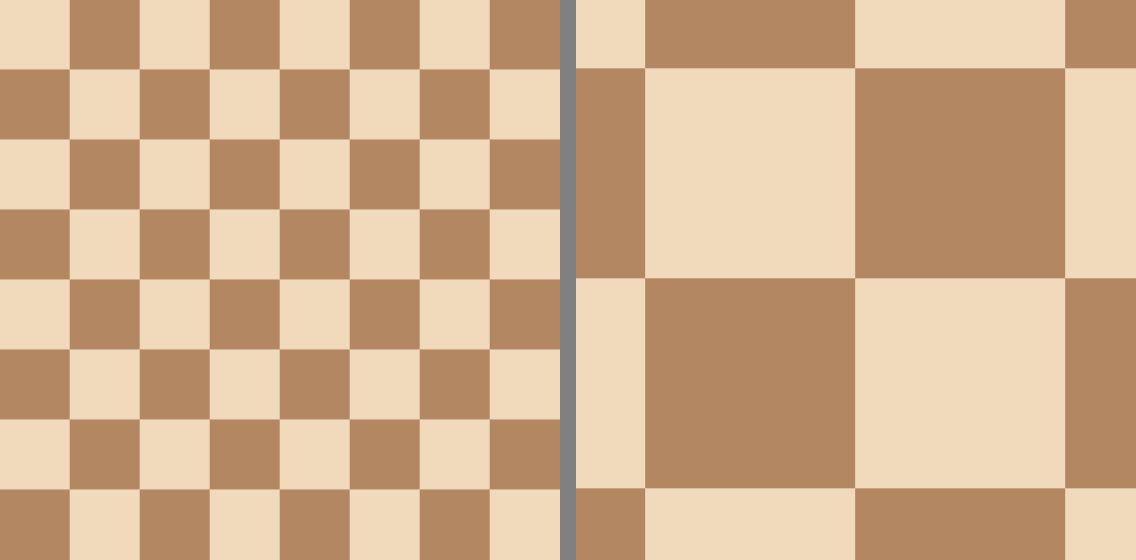
Left, the full canvas; right, a detail of the centre.
A Shadertoy shader for this pattern:

```glsl
// Flat checkerboard of eight by eight tan and cream squares.

const float SQUARES = 8.0;                        // squares across and down
const vec2 BOARD_SHIFT = vec2(-0.0005, 0.001);    // offset of inner edges, canvas units
const float EDGE_MARGIN = 0.1;                    // keeps the outer border solid, in squares
const vec3 CREAM = vec3(0.945, 0.851, 0.733);
const vec3 TAN = vec3(0.706, 0.529, 0.388);

// Alternating +1 and -1 bands with edges softened over one pixel.
vec2 softBands(vec2 cell, vec2 pixel) {
    vec2 parity = 1.0 - 2.0 * mod(floor(cell), 2.0);
    vec2 edgeDistance = 0.5 - abs(fract(cell) - 0.5);
    return parity * clamp(2.0 * edgeDistance / pixel, 0.0, 1.0);
}

void mainImage(out vec4 fragColor, in vec2 fragCoord) {
    vec2 uv = fragCoord / iResolution.xy;
    vec2 cell = clamp((uv - BOARD_SHIFT) * SQUARES, EDGE_MARGIN, SQUARES - EDGE_MARGIN);
    vec2 bands = softBands(cell, SQUARES / iResolution.xy);

    // Matching band signs give tan, opposite signs give cream.
    float tanAmount = 0.5 + 0.5 * bands.x * bands.y;
    fragColor = vec4(mix(CREAM, TAN, tanAmount), 1.0);
}
```
